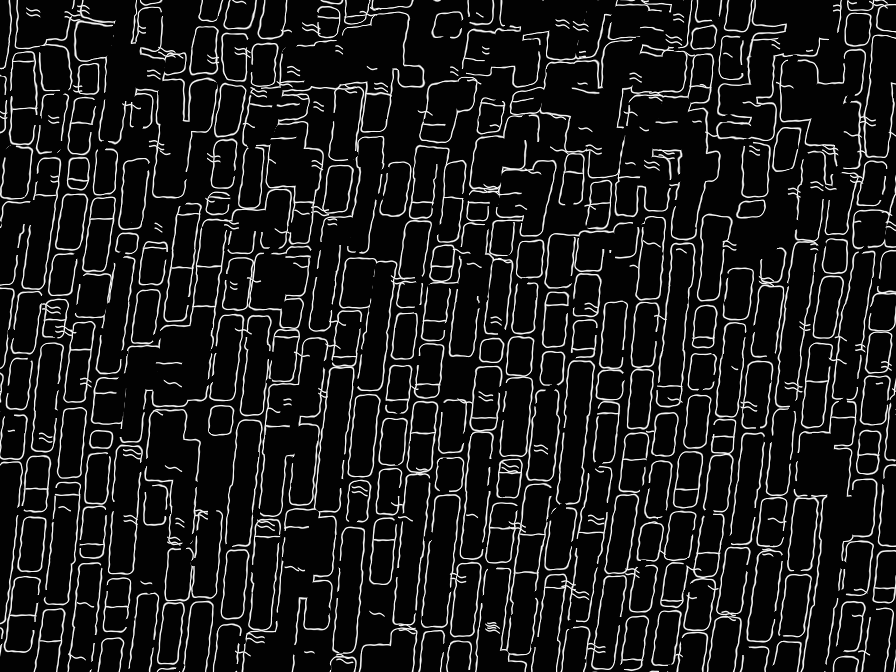
Write a WebGL 2 fragment shader that draws this texture.

```glsl
#version 300 es
precision highp float;
// Thin white outlines of leaning, brick-like cells in ragged columns on black.

#define PITCH 0.044         // column spacing, in canvas heights
#define CELL_LENGTH 0.108   // mean cell length at the bottom edge
#define GAP 0.0044          // half the space between columns
#define CORNER 0.008        // corner radius of a cell
#define LEAN 0.115          // sideways drift per unit of height
#define LINE 0.00108        // half the line width
#define WOBBLE 0.0011       // roughness of the outlines
#define EMPTY 0.07          // share of missing cells
#define DASH_GRID 0.034     // spacing of the loose dashes
#define INK 0.95            // line brightness

uniform vec2 u_resolution;
out vec4 fragColor;

float hash(vec2 id, float salt) {
  return fract(sin(dot(id, vec2(127.1, 311.7)) + salt * 74.7) * 43758.5);
}

// Layered sines, roughly within -1..1
float waves(vec2 p) {
  return 0.5 * sin(p.x + 1.7 * sin(p.y * 0.7))
       + 0.3 * sin(p.y * 1.9 + 1.3 * sin(p.x * 1.1))
       + 0.2 * sin(p.x * 2.3 - p.y * 1.6);
}

float roundBox(vec2 p, vec2 halfSize, float radius) {
  radius = min(radius, min(halfSize.x, halfSize.y));
  vec2 q = abs(p) - halfSize + radius;
  return length(max(q, 0.0)) + min(max(q.x, q.y), 0.0) - radius;
}

// Jittered boundary below the given row of a column
float rowEdge(float column, float row) {
  return row + 0.62 * (hash(vec2(column, row), 1.0) - 0.5);
}

// Distance to the merged cell outlines and to the rungs inside cells
float cellLines(vec2 p, float disorder) {
  float merged = 1.0;
  float rungs = 1.0;
  float baseColumn = floor(p.x / PITCH);
  float rough = WOBBLE * waves(p * 210.0);
  for (int i = -1; i <= 1; i++) {
    float column = baseColumn + float(i);
    float stretch = mix(0.78, 1.22, hash(vec2(column, 3.0), 2.0));
    float scale = CELL_LENGTH * stretch / (1.0 + 0.5 * p.y);
    float v = p.y * (1.0 + 0.25 * p.y) / (CELL_LENGTH * stretch)
            + column * 0.37 + hash(vec2(column, 9.0), 3.0);
    float baseRow = floor(v);
    for (int j = -1; j <= 1; j++) {
      float row = baseRow + float(j);
      vec2 id = vec2(column, row);
      if (hash(id, 4.0) < EMPTY + 0.05 * disorder) continue;
      float low = rowEdge(column, row);
      float high = rowEdge(column, row + 1.0);
      vec2 halfSize = vec2(0.5 * PITCH - GAP, 0.5 * (high - low) * scale);
      halfSize.y -= mix(0.001, 0.006, hash(id, 5.0));
      halfSize.x -= 0.004 * hash(id, 6.0) - 0.0015;
      vec2 center = vec2((column + 0.5) * PITCH, 0.0);
      center.x += 0.005 * (hash(id, 7.0) - 0.5);
      vec2 q = vec2(p.x - center.x, (v - 0.5 * (low + high)) * scale);

      // Some cells fuse with the next column or with the cell above
      float sideways = step(hash(id, 8.0), mix(0.07, 0.36, disorder)) * 0.008;
      float upward = step(hash(id, 9.0), 0.2) * 0.009;
      vec2 grow = vec2(sideways, upward);
      vec2 size = max(halfSize + grow, vec2(0.006));
      merged = min(merged, roundBox(q - grow, size, CORNER) + rough);

      // A cross line near one end of the cell
      float level = (hash(id, 11.0) - 0.5) * 1.5 * halfSize.y;
      float rung = max(abs(q.y - level + rough), abs(q.x) - halfSize.x);
      if (hash(id, 10.0) < 0.24) rungs = min(rungs, rung);
    }
  }
  // Small breaks in the outlines
  float breaks = smoothstep(0.66, 0.78, waves(p * 85.0 + 4.0));
  return min(abs(merged) + breaks * 0.004, max(rungs, 0.0));
}

// Distance to short, stacked, crooked dashes scattered on a grid
float dashLines(vec2 p, float disorder) {
  float nearest = 1.0;
  vec2 base = floor(p / DASH_GRID);
  for (int k = 0; k < 9; k++) {
    vec2 id = base + vec2(k % 3 - 1, k / 3 - 1);
    if (hash(id, 12.0) > mix(0.11, 0.27, disorder)) continue;
    vec2 jitter = vec2(hash(id, 13.0), hash(id, 14.0));
    vec2 q = p - (id + jitter) * DASH_GRID;
    q.y += 0.25 * q.x + 0.0016 * sin(q.x * 330.0 + 6.3 * jitter.x);
    float reach = mix(0.004, 0.013, hash(id, 15.0));
    float stack = hash(id, 16.0) < 0.5 ? 0.0 : 0.0036;
    vec2 segment = vec2(max(abs(q.x) - reach, 0.0), abs(q.y) - stack);
    nearest = min(nearest, length(segment));
  }
  return nearest;
}

void main() {
  vec2 p = gl_FragCoord.xy / u_resolution.y;
  float pixel = 1.0 / u_resolution.y;

  // Order dissolves toward the top, most of all on the right
  float disorder = smoothstep(0.5, 0.88, p.y + 0.13 * (p.x - 0.7));
  vec2 warped = p;
  warped.x -= LEAN * p.y + 0.008 * waves(p * 5.0);
  warped.x += disorder * 0.007 * waves(p * 24.0 + 2.0);
  warped.y += disorder * 0.008 * waves(p.yx * 27.0);

  float d = min(cellLines(warped, disorder), dashLines(p, disorder));
  float line = clamp((LINE - d) / pixel + 0.5, 0.0, 1.0);
  fragColor = vec4(vec3(0.008 + INK * line), 1.0);
}
```
